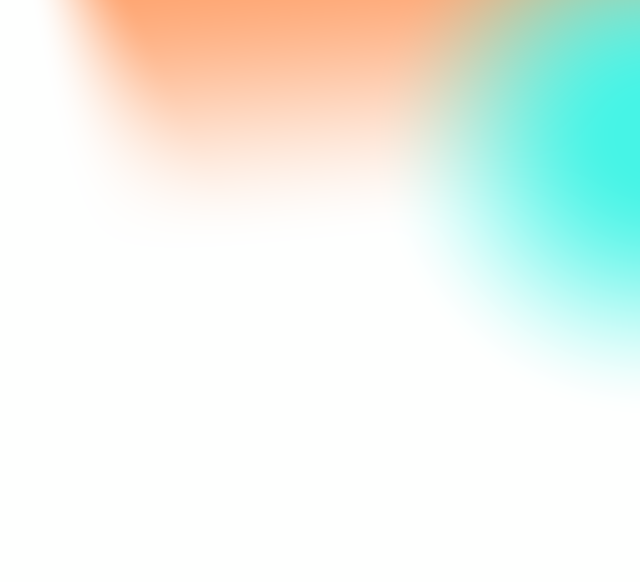
A Shadertoy shader for this background:

```glsl
// Soft two-tone backdrop: an apricot haze hangs from the top edge and a
// turquoise glow sits on the right edge, both fading into near-white.
// Each glow is a smooth coverage mask, layered with mix().

// Colours
const vec3 PAPER     = vec3(0.997, 0.999, 0.997);
const vec3 APRICOT   = vec3(0.996, 0.635, 0.424);
const vec3 TURQUOISE = vec3(0.275, 0.957, 0.902);

// Apricot haze, in canvas widths; depth is measured down from the top
const vec2  HAZE_FADE       = vec2(-0.078, 0.404); // depths: solid, clear
const vec2  HAZE_SIDE       = vec2(0.046, 0.208);  // left edge: clear, solid
const vec2  HAZE_SIDE_SLOPE = vec2(0.2, 0.5);      // edge drift with depth
const float HAZE_TILT       = 0.09;                // thins toward the right
const float HAZE_PIVOT      = 0.30;

// Turquoise glow, in canvas widths
const vec2 GLOW_CENTRE = vec2(1.022, 0.212);
const vec2 GLOW_FADE   = vec2(0.052, 0.449);       // radii: solid, clear

// Coverage of the haze: a downward fade times a slanted, widening left edge
float hazeMask(vec2 p) {
    float depth = p.y + HAZE_TILT * (p.x - HAZE_PIVOT);
    float fade = 1.0 - smoothstep(HAZE_FADE.x, HAZE_FADE.y, depth);
    vec2 side = HAZE_SIDE + HAZE_SIDE_SLOPE * p.y;
    return fade * smoothstep(side.x, side.y, p.x);
}

// Coverage of the glow: a soft disc
float glowMask(vec2 p) {
    float radius = distance(p, GLOW_CENTRE);
    return 1.0 - smoothstep(GLOW_FADE.x, GLOW_FADE.y, radius);
}

void mainImage(out vec4 fragColor, in vec2 fragCoord) {
    // x runs right, y runs down from the top edge; both in canvas widths
    vec2 p = vec2(fragCoord.x, iResolution.y - fragCoord.y) / iResolution.x;

    vec3 color = mix(PAPER, APRICOT, hazeMask(p));
    color = mix(color, TURQUOISE, glowMask(p));

    fragColor = vec4(color, 1.0);
}
```
